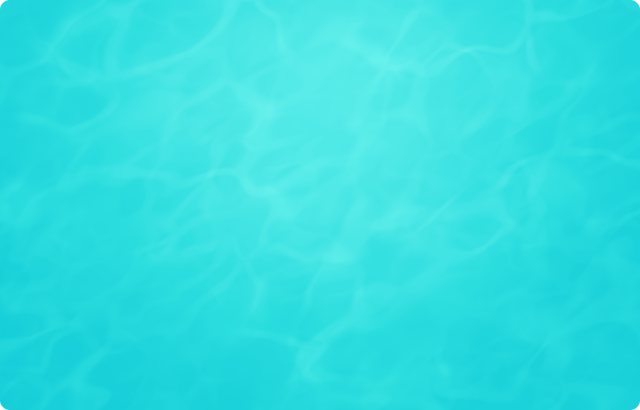
This texture is drawn by a WebGL 2 fragment shader. Its source:

```glsl
#version 300 es
precision highp float;
// Sunlit shallow water: a soft turquoise glow overlaid with pale caustic strands.
// The strands are borders of warped, slanted Voronoi cells in three layers;
// faint noise patches tint the water, and a rounded panel frames it all.
uniform vec2 u_resolution;
out vec4 fragColor;

const vec3 DEEP = vec3(0.035, 0.775, 0.835);
const vec3 MIDDLE = vec3(0.175, 0.868, 0.872);
const vec3 LIGHT = vec3(0.430, 0.950, 0.930);
const vec2 GLOW_CENTER = vec2(0.79, 0.77);
const float CORNER_RADIUS = 0.026;

// Integer hash giving two values in 0..1
vec2 hash2(vec2 cell) {
  uvec2 v = uvec2(ivec2(cell)) * 1664525u + 1013904223u;
  v.x += v.y * 1664525u;
  v.y += v.x * 1664525u;
  v ^= v >> 16u;
  v.x += v.y * 1664525u;
  v.y += v.x * 1664525u;
  v ^= v >> 16u;
  return vec2(v & 65535u) / 65535.0;
}

// Two independent channels of smooth value noise
vec2 noise2(vec2 p) {
  vec2 cell = floor(p);
  vec2 f = fract(p);
  f = f * f * (3.0 - 2.0 * f);
  vec2 low = mix(hash2(cell), hash2(cell + vec2(1.0, 0.0)), f.x);
  vec2 high = mix(hash2(cell + vec2(0.0, 1.0)), hash2(cell + 1.0), f.x);
  return mix(low, high, f.y);
}

vec2 rotate(vec2 p, float angle) {
  float c = cos(angle), s = sin(angle);
  return vec2(c * p.x + s * p.y, c * p.y - s * p.x);
}

// Bend the plane with a broad swell and a finer ripple
vec2 warp(vec2 p, float amount) {
  vec2 swell = noise2(p * 0.8 + 7.0) - 0.5;
  vec2 ripple = noise2(p * 2.6 + 31.0) - 0.5;
  return p + amount * (swell + ripple * 0.45);
}

// Gap between the two nearest cell points: zero on a cell border
float borderGap(vec2 p) {
  vec2 cell = floor(p);
  float nearest = 8.0, second = 8.0;
  for (int y = -1; y <= 1; y++) {
    for (int x = -1; x <= 1; x++) {
      vec2 site = cell + vec2(x, y);
      float d = length(site + 0.1 + 0.8 * hash2(site) - p);
      second = min(second, max(nearest, d));
      nearest = min(nearest, d);
    }
  }
  return second - nearest;
}

// Web of strands whose width and strength wander along their length
float caustics(vec2 p, float angle, vec2 density, float width, float seed) {
  vec2 q = warp(rotate(p, angle) * density + seed, 0.9);
  vec2 wander = noise2(q * 1.3 + 53.0);
  float reach = width * mix(0.6, 1.6, wander.x);
  float strand = 1.0 - smoothstep(reach * 0.2, reach, borderGap(q));
  return strand * smoothstep(0.15, 0.8, wander.y);
}

// Broad tints with soft, slanted outlines
float patches(vec2 p, float angle, vec2 density, float seed) {
  vec2 q = warp(rotate(p, angle) * density + seed, 1.2);
  return smoothstep(0.3, 0.7, noise2(q).x) - 0.5;
}

float roundedBox(vec2 p, vec2 halfSize, float radius) {
  vec2 q = abs(p) - halfSize + radius;
  return length(max(q, 0.0)) + min(max(q.x, q.y), 0.0) - radius;
}

// Three-stop water ramp
vec3 waterColor(float tone) {
  vec3 lower = mix(DEEP, MIDDLE, clamp(tone * 2.0, 0.0, 1.0));
  return mix(lower, LIGHT, clamp(tone * 2.0 - 1.0, 0.0, 1.0));
}

void main() {
  vec2 p = gl_FragCoord.xy / u_resolution.y;
  vec2 size = vec2(u_resolution.x / u_resolution.y, 1.0);

  // Glow from above the middle, fading toward the lower corners
  float d = length(p - GLOW_CENTER);
  float tone = mix(0.11, 0.79, exp(-2.05 * d * d));

  // Faint tints below the strands
  tone += 0.040 * patches(p, 0.5, vec2(4.5, 7.0), 11.0);
  tone += 0.040 * patches(p, 0.9, vec2(9.0, 14.0), 83.0);

  // Bold, middling and fine strands
  tone += 0.115 * caustics(p, 0.45, vec2(4.0, 6.6), 0.24, 19.0);
  tone += 0.080 * caustics(p, 0.85, vec2(5.0, 8.0), 0.30, 67.0);
  tone += 0.045 * caustics(p, 0.30, vec2(8.5, 12.5), 0.40, 41.0);

  // Rounded panel on white, straight sides flush with the canvas
  float edge = roundedBox(p - 0.5 * size, 0.5 * size, CORNER_RADIUS);
  float pixel = 1.0 / u_resolution.y;
  float outside = smoothstep(-0.5 * pixel, pixel, edge);
  fragColor = vec4(mix(waterColor(tone), vec3(1.0), outside), 1.0);
}
```
